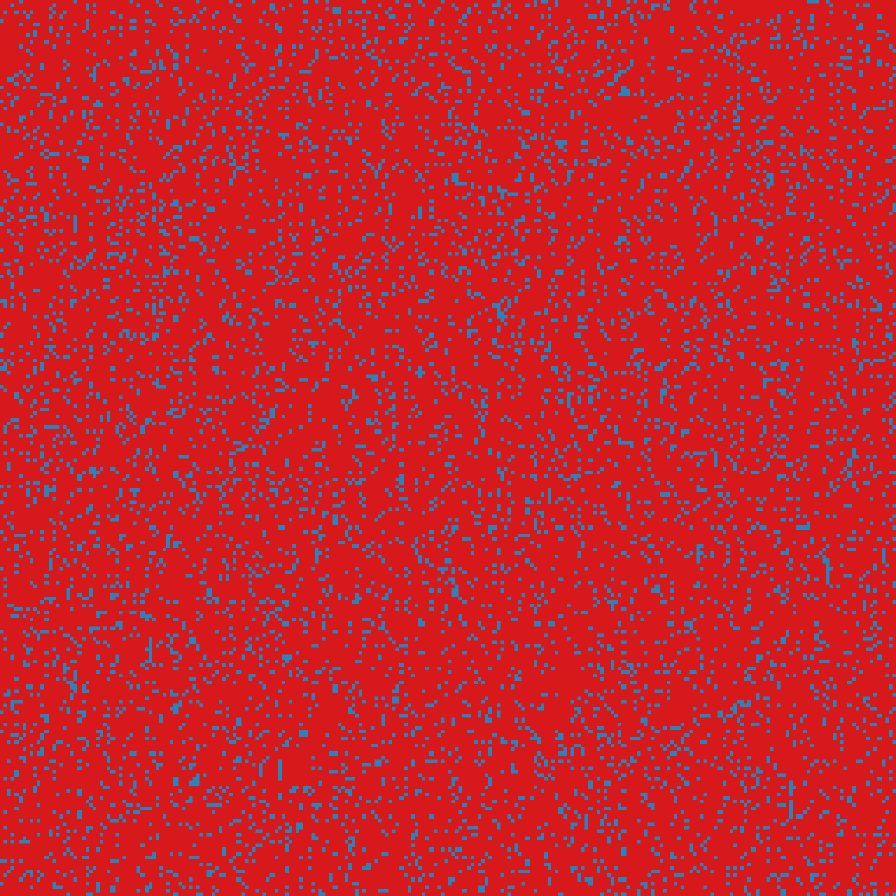
A three.js fragment shader for this texture:

```glsl
#define CELLS 242.0        // random cells across the canvas
#define STEPS 512.0        // fine lattice the cell borders snap to
#define BLUE_SHARE 0.12    // fraction of cells that are blue
#define EDGE_SOFTNESS 0.3  // width of the blend, in lattice steps
#define RED vec3(0.843, 0.098, 0.110)
#define BLUE vec3(0.169, 0.514, 0.729)

varying vec2 vUv;

float hash(vec2 p) {
  vec3 q = fract(p.xyx * vec3(0.1031, 0.1030, 0.0973));
  q += dot(q, q.yzx + 33.33);
  return fract((q.x + q.y) * q.z);
}

// 1 where the cell covering this lattice point is blue.
// Snapping makes most cells two steps wide and some three.
float grain(vec2 latticePoint) {
  vec2 cell = floor((latticePoint + 0.5) * CELLS / STEPS);
  return step(hash(cell + 17.0), BLUE_SHARE);
}

void main() {
  vec2 position = vUv * STEPS - 0.5;
  vec2 corner = floor(position);

  // Narrow blend between neighbouring lattice points
  vec2 blend = smoothstep(0.5 - 0.5 * EDGE_SOFTNESS,
                          0.5 + 0.5 * EDGE_SOFTNESS, position - corner);
  float lower = mix(grain(corner), grain(corner + vec2(1.0, 0.0)), blend.x);
  float upper = mix(grain(corner + vec2(0.0, 1.0)), grain(corner + 1.0), blend.x);

  gl_FragColor = vec4(mix(RED, BLUE, mix(lower, upper, blend.y)), 1.0);
}
```
